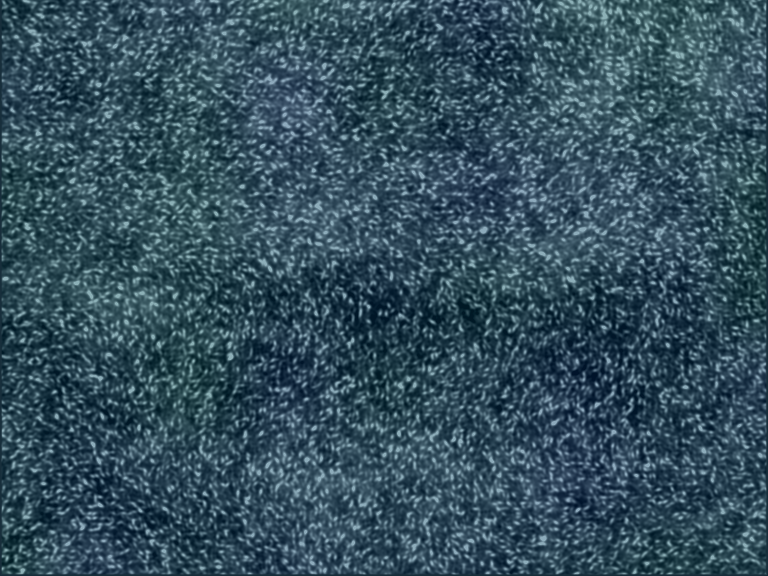
Reproduce this texture procedurally as a Shadertoy shader.

```glsl
const vec3 DEEP_TEAL = vec3(0.050, 0.150, 0.210);
const vec3 PALE_TEAL = vec3(0.440, 0.560, 0.610);
const vec3 BLUE_SHIFT = vec3(0.004, -0.018, 0.018);
const vec3 EDGE_COLOR = vec3(0.09, 0.18, 0.23);
const float EDGE_WIDTH = 0.003;     // in canvas heights
const float TUFTS = 105.0;          // tufts per canvas height
const vec2 TUFT_SHAPE = vec2(0.78, 1.25);
const float TUFT_FALLOFF = 6.0;
const float TUFT_CONTRAST = 1.2;
const float FIBRE_CONTRAST = 0.28;
const float CLUMP_CONTRAST = 0.30;
const float PATCH_SCALE = 4.0;
const float PATCH_CONTRAST = 0.85;
const float MEAN_TONE = 0.42;

// Integer hash giving three values in 0..1
vec3 hash3(vec2 cell) {
    uvec3 v = uvec3(ivec3(ivec2(cell), 17)) * 1664525u + 1013904223u;
    v.x += v.y * v.z; v.y += v.z * v.x; v.z += v.x * v.y;
    v ^= v >> 16u;
    v.x += v.y * v.z; v.y += v.z * v.x; v.z += v.x * v.y;
    return vec3(v >> 8u) / 16777216.0;
}

float valueNoise(vec2 p) {
    vec2 i = floor(p), f = fract(p);
    f = f * f * (3.0 - 2.0 * f);
    float low = mix(hash3(i).x, hash3(i + vec2(1, 0)).x, f.x);
    float high = mix(hash3(i + vec2(0, 1)).x, hash3(i + vec2(1, 1)).x, f.x);
    return mix(low, high, f.y);
}

mat2 rotation(float angle) {
    float c = cos(angle), s = sin(angle);
    return mat2(c, -s, s, c);
}

// Cloudy shading from brushed pile, centred on zero
float pilePatches(vec2 p) {
    float sum = 0.0, weight = 0.5, total = 0.0;
    for (int octave = 0; octave < 4; octave++) {
        sum += weight * (valueNoise(p) - 0.5);
        total += weight;
        weight *= 0.6;
        p = rotation(0.6) * p * 2.03 + 19.7;
    }
    return sum / total;
}

// Overlapping oval tufts with dark gaps, centred near zero
float tuftTone(vec2 p, float lean) {
    vec2 cell = floor(p);
    float tone = 0.0, cover = 0.0;
    for (int y = -1; y <= 1; y++)
    for (int x = -1; x <= 1; x++) {
        vec2 id = cell + vec2(x, y);
        vec3 rnd = hash3(id + 300.0);
        vec2 offset = p - id - 0.1 - 0.8 * rnd.xy;
        float angle = lean + 2.0 * (hash3(id + 900.0).y - 0.5);
        offset = rotation(angle) * offset * TUFT_SHAPE;
        float w = exp(-TUFT_FALLOFF * dot(offset, offset));
        tone += w * (pow(rnd.z, 1.5) - 0.4);
        cover += w;
    }
    return tone + 0.5 * (cover - 0.54);
}

void mainImage(out vec4 fragColor, in vec2 fragCoord) {
    vec2 uv = fragCoord / iResolution.y;
    float aspect = iResolution.x / iResolution.y;

    // Pile shading, from broad patches down to fibres
    float lean = 3.0 * valueNoise(uv * 3.0 + 41.0) - 2.2;
    float tone = MEAN_TONE;
    tone += PATCH_CONTRAST * pilePatches(uv * PATCH_SCALE * vec2(0.85, 1.1) + 7.3);
    tone += CLUMP_CONTRAST * (valueNoise(rotation(0.5) * uv * TUFTS * 0.38 + 200.0) - 0.5);
    tone += TUFT_CONTRAST * tuftTone(uv * TUFTS, lean);
    tone += FIBRE_CONTRAST * (valueNoise(rotation(0.9) * uv * TUFTS * 1.9 + 500.0) - 0.5);

    // Dye, drifting between teal and slate blue
    vec3 color = mix(DEEP_TEAL, PALE_TEAL, clamp(tone, -0.15, 1.3));
    color += BLUE_SHIFT * (2.0 * valueNoise(uv * 6.0 + 80.0) - 1.0);

    // Thin dark rim on the left, right and bottom
    float rim = min(min(uv.x, aspect - uv.x), uv.y);
    float pixel = 1.0 / iResolution.y;
    float inside = smoothstep(EDGE_WIDTH - pixel, EDGE_WIDTH + pixel, rim);
    color = mix(EDGE_COLOR, color, inside);

    fragColor = vec4(clamp(color, 0.0, 1.0), 1.0);
}
```
